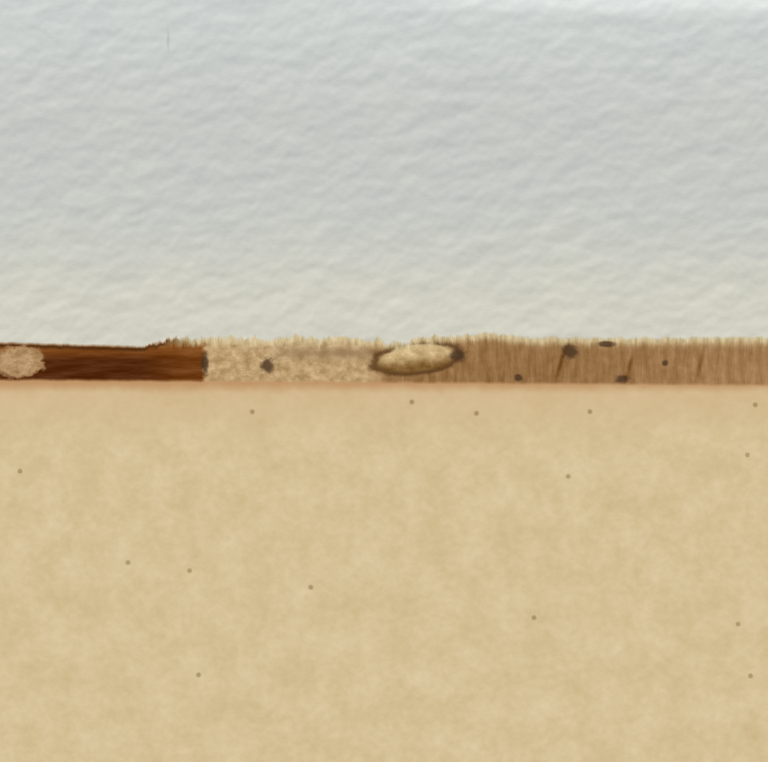
A Shadertoy shader for this texture:

```glsl
// Pale textured paper above a tan sheet, split by a worn, stained brown edge strip.

float hash(vec2 p) {
    vec3 q = fract(vec3(p.xyx) * 0.1031);
    q += dot(q, q.yzx + 33.33);
    return fract((q.x + q.y) * q.z);
}

float gradientDot(vec2 cell, vec2 offset) {
    float a = 6.2832 * hash(cell);
    return dot(vec2(cos(a), sin(a)), offset);
}

float gradientNoise(vec2 p) {
    vec2 i = floor(p), f = fract(p);
    vec2 u = f * f * f * (f * (f * 6.0 - 15.0) + 10.0);
    vec2 e = vec2(1.0, 0.0);
    return mix(mix(gradientDot(i, f), gradientDot(i + e, f - e), u.x),
               mix(gradientDot(i + e.yx, f - e.yx), gradientDot(i + 1.0, f - 1.0), u.x), u.y);
}

float fbm(vec2 p) {
    float sum = 0.0, amp = 0.6;
    for (int i = 0; i < 4; i++) {
        sum += amp * gradientNoise(p);
        p = mat2(1.6, 1.2, -1.2, 1.6) * p + 17.3;
        amp *= 0.55;
    }
    return sum;
}

float bump(float x, float center, float width) {
    float d = (x - center) / width;
    return exp(-d * d);
}

// Lit paper fibres: a height field shaded from above.
vec3 upperPaper(vec2 p) {
    vec2 q = mat2(0.97, -0.24, 0.24, 0.97) * p * vec2(24.0, 46.0);
    float relief = fbm(q + vec2(0.0, 0.35)) - fbm(q);
    vec3 col = mix(vec3(0.82, 0.815, 0.76), vec3(0.775, 0.785, 0.765), smoothstep(0.57, 0.75, p.y));
    col = mix(col, vec3(0.80, 0.82, 0.81), smoothstep(0.82, 1.0, p.y));
    col += 0.08 * smoothstep(0.975, 1.0, p.y + 0.012 * (p.x - 0.7)) * smoothstep(0.3, 0.8, p.x);
    col += relief * vec3(0.075, 0.07, 0.065);
    col += 0.018 * fbm(p * 9.0) * vec3(1.0, 0.9, 0.3);
    float nick = bump(p.x, 0.219, 0.002) * bump(p.y, 0.948, 0.012);
    return col - 0.07 * nick;
}

vec3 lowerPaper(vec2 p) {
    vec3 col = vec3(0.835, 0.755, 0.59);
    col += fbm(p * 22.0) * vec3(0.05, 0.06, 0.08);
    col += fbm(p * vec2(85.0, 100.0)) * vec3(0.035, 0.04, 0.045);
    col = mix(col, vec3(0.82, 0.70, 0.53), 0.6 * smoothstep(0.40, 0.50, p.y));
    col = mix(col, vec3(0.73, 0.54, 0.36), 0.75 * smoothstep(0.482, 0.499, p.y + 0.006 * fbm(p * 30.0)));
    // Sparse specks, one candidate per cell
    vec2 cell = floor(p * 14.0);
    vec2 center = 0.2 + 0.6 * vec2(hash(cell), hash(cell + 41.0));
    float speck = 1.0 - smoothstep(0.02, 0.065, length(fract(p * 14.0) - center));
    return col - 0.16 * speck * step(0.86, hash(cell + 9.0));
}

vec3 edgeStrip(vec2 p, float top) {
    float grain = fbm(p * vec2(70.0, 90.0));
    float fibre = fbm(p * vec2(130.0, 25.0));

    // Dark stained part
    vec3 dark = mix(vec3(0.32, 0.16, 0.055), vec3(0.53, 0.31, 0.13), smoothstep(0.525, 0.544, p.y));
    dark = mix(dark, vec3(0.47, 0.26, 0.09), 0.7 * smoothstep(0.17, 0.25, p.x));
    dark += 0.13 * fbm(p * vec2(18.0, 110.0));
    dark *= 1.0 - 0.35 * bump(p.y, top - 0.003, 0.003);
    float flake = length((p - vec2(0.025, 0.525)) / vec2(0.035, 0.023)) + 0.5 * grain;
    dark = mix(dark, vec3(0.70, 0.56, 0.40) + 0.25 * grain, 1.0 - smoothstep(0.75, 1.1, flake));

    // Torn fibres, then the long brown run
    vec3 torn = vec3(0.74, 0.62, 0.45) + 0.24 * grain;
    torn = mix(torn, vec3(0.58, 0.47, 0.34), 0.65 * bump(p.y, 0.537, 0.007) * smoothstep(0.34, 0.39, p.x));
    vec3 brown = mix(vec3(0.58, 0.43, 0.27), vec3(0.63, 0.48, 0.32), smoothstep(0.7, 1.0, p.x));
    brown += 0.12 * fibre + 0.06 * grain;

    vec3 col = mix(dark, torn, smoothstep(0.262, 0.27, p.x + 0.005 * grain));
    col = mix(col, brown, smoothstep(0.47, 0.51, p.x));

    // Raised oval flap with a dark rim
    vec2 o = p - vec2(0.543, 0.530);
    o.y -= 0.10 * o.x;
    float oval = length(o / vec2(0.056, 0.020)) + 0.15 * grain;
    vec3 flap = mix(vec3(0.50, 0.37, 0.20), vec3(0.80, 0.69, 0.50), smoothstep(-0.013, 0.006, o.y));
    col = mix(col, flap + 0.2 * grain, 1.0 - smoothstep(0.85, 1.0, oval));
    col = mix(col, vec3(0.33, 0.22, 0.11), 0.75 * bump(oval, 1.0, 0.13));

    // Pale frayed lip
    float lip = bump(p.y, top - 0.002, 0.007) * smoothstep(0.20, 0.25, p.x);
    col = mix(col, vec3(0.83, 0.76, 0.59) + 0.25 * fibre, 0.85 * lip);

    // Stains: center and radii
    vec4 stains[8] = vec4[8](
        vec4(0.742, 0.539, 0.013, 0.013), vec4(0.790, 0.548, 0.012, 0.005),
        vec4(0.810, 0.503, 0.011, 0.006), vec4(0.866, 0.523, 0.005, 0.005),
        vec4(0.348, 0.521, 0.010, 0.012), vec4(0.596, 0.534, 0.014, 0.009),
        vec4(0.267, 0.522, 0.006, 0.018), vec4(0.675, 0.505, 0.006, 0.006));
    for (int i = 0; i < 8; i++) {
        float d = length((p - stains[i].xy) / stains[i].zw) + 0.6 * grain;
        col = mix(col, vec3(0.29, 0.21, 0.14), 0.8 * (1.0 - smoothstep(0.4, 1.15, d)));
    }
    // Slanted hairline streaks
    for (int i = 0; i < 3; i++) {
        float x = 0.729 + 0.091 * float(i) + 0.25 * (p.y - 0.52);
        col -= 0.17 * bump(p.x, x, 0.003) * bump(p.y, 0.52, 0.018) / (1.0 + 0.4 * float(i));
    }
    return col;
}

void mainImage(out vec4 fragColor, in vec2 fragCoord) {
    vec2 p = fragCoord / iResolution.xy;
    float top = mix(0.550 - 0.03 * p.x, 0.556, smoothstep(0.18, 0.23, p.x));
    top += 0.006 * bump(p.x, 0.63, 0.04) - 0.007 * bump(p.x, 0.515, 0.022);
    float fray = smoothstep(0.17, 0.23, p.x) * (1.0 - 0.65 * smoothstep(0.55, 0.68, p.x));
    top += (0.002 + 0.010 * fray) * fbm(vec2(p.x * 95.0, p.y * 35.0));
    float bottom = 0.502 - 0.007 * p.x + 0.002 * fbm(vec2(p.x * 35.0, 4.0));

    vec3 col = mix(lowerPaper(p), edgeStrip(p, top), smoothstep(-0.003, 0.003, p.y - bottom));
    col = mix(col, upperPaper(p), smoothstep(-0.003, 0.003, p.y - top));
    fragColor = vec4(clamp(col, 0.0, 1.0), 1.0);
}
```
